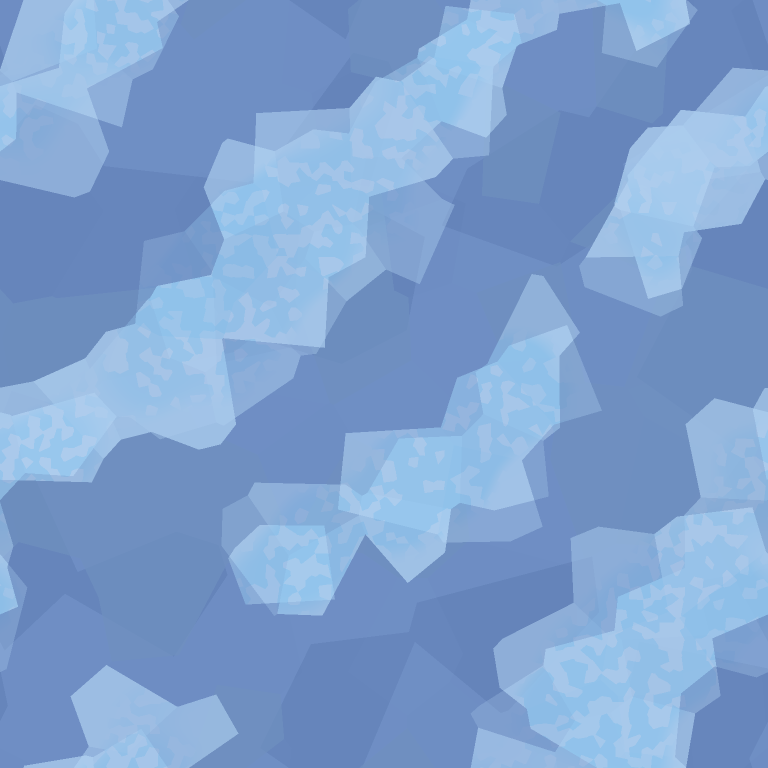
Give the GLSL for this pattern, as a WebGL 1 fragment shader.

```glsl
precision highp float;
// Tileable drifts of pale, speckled ice facets over broad flat shards of deep blue water.

uniform vec2 u_resolution;

// Colours
const vec3 WATER_DEEP = vec3(0.397, 0.518, 0.730);
const vec3 WATER_MID  = vec3(0.440, 0.565, 0.774);
const vec3 WATER_TEAL = vec3(0.432, 0.562, 0.745);
const vec3 ICE_CYAN   = vec3(0.575, 0.775, 0.930);
const vec3 ICE_PALE   = vec3(0.685, 0.805, 0.932);

// Cells across the canvas (whole numbers, so that everything wraps)
const float SHARD_CELLS   = 6.0;
const float HUE_CELLS     = 8.0;
const float FACET_CELLS_A = 9.0;
const float FACET_CELLS_B = 11.0;
const float SPECKLE_CELLS = 72.0;
const float DRIFT_CELLS   = 4.0;
const float RAGGED_CELLS  = 9.0;

// Ice layout
const float BAND_OFFSET   = 0.68;
const float BAND_STRENGTH = 0.35;
const float BAND_UNEVEN   = 0.10;
const float RAGGEDNESS    = 0.40;
const float ICE_LEVEL     = 0.165;
const float SPECKLE       = 0.75;
const float JITTER        = 0.90;

const float TAU = 6.2831853;
const int SAMPLES = 2;

vec3 hash3(vec2 cell, float seed) {
    vec3 q = fract(cell.xyx * vec3(0.1031, 0.1030, 0.0973) + seed * 0.137);
    q += dot(q, q.yxz + 33.33);
    return fract((q.xxy + q.yzz) * q.zyx);
}

// Gradient noise that wraps after the given number of cells
float cornerSlope(vec2 corner, vec2 offset, float cells) {
    float angle = TAU * hash3(mod(corner, cells), cells).z;
    return dot(vec2(cos(angle), sin(angle)), offset);
}

float gradientNoise(vec2 p, float cells) {
    vec2 i = floor(p * cells);
    vec2 f = p * cells - i;
    vec2 w = f * f * f * (f * (f * 6.0 - 15.0) + 10.0);
    vec2 e = vec2(1.0, 0.0);
    float low  = mix(cornerSlope(i, f, cells), cornerSlope(i + e, f - e, cells), w.x);
    float high = mix(cornerSlope(i + e.yx, f - e.yx, cells),
                     cornerSlope(i + 1.0, f - 1.0, cells), w.x);
    return mix(low, high, w.y);
}

// Nearest Voronoi site: position on the canvas (xy) and a random value (z)
vec3 voronoi(vec2 p, float cells, float seed) {
    vec2 base = floor(p * cells);
    vec3 nearest = vec3(0.0);
    float best = 100.0;
    for (int y = -1; y <= 1; y++) {
        for (int x = -1; x <= 1; x++) {
            vec2 cell = base + vec2(float(x), float(y));
            vec3 h = hash3(mod(cell, cells), seed);
            vec2 site = cell + 0.5 + JITTER * (h.xy - 0.5);
            vec2 d = site - p * cells;
            float dist = dot(d, d);
            if (dist < best) {
                best = dist;
                nearest = vec3(site / cells, h.z);
            }
        }
    }
    return nearest;
}

// Two diagonal bands of unequal width, broken up by noise
float iceField(vec2 p) {
    float across = TAU * (p.x - p.y - BAND_OFFSET);
    float bands = BAND_STRENGTH * cos(2.0 * across) + BAND_UNEVEN * cos(across);
    return bands + gradientNoise(p, DRIFT_CELLS)
         + RAGGEDNESS * gradientNoise(p, RAGGED_CELLS);
}

vec3 waterColor(vec2 p) {
    float shard = voronoi(p, SHARD_CELLS, 1.0).z;
    float hue = voronoi(p, HUE_CELLS, 2.0).z;
    vec3 color = mix(WATER_DEEP, WATER_MID, 0.75 * step(0.45, shard) + 0.25 * hue);
    return mix(color, WATER_TEAL, 0.7 * step(0.65, hue));
}

vec3 surfaceColor(vec2 p) {
    // Two overlapping facet layers: both give solid ice, one alone a thin veil
    vec3 a = voronoi(p, FACET_CELLS_A, 3.0);
    vec3 b = voronoi(p, FACET_CELLS_B, 4.0);
    float inA = step(ICE_LEVEL, iceField(a.xy));
    float inB = step(ICE_LEVEL, iceField(b.xy));
    float veil = mix(0.25, 0.85, mix(b.z, a.z, inA));
    float solid = mix(0.82, 1.0, b.z);
    float opacity = mix(max(inA, inB) * veil, solid, inA * inB);

    // Speckles fade out towards the rim of a drift
    float depth = smoothstep(ICE_LEVEL - 0.1, ICE_LEVEL + 0.2, iceField(p));
    float speckle = step(0.62, voronoi(p, SPECKLE_CELLS, 5.0).z) - 0.35;
    float tint = mix(0.85, 0.65 * a.z, depth) + SPECKLE * depth * speckle;
    vec3 ice = mix(ICE_CYAN, ICE_PALE, clamp(tint, 0.0, 1.0));
    return mix(waterColor(p), ice, opacity);
}

void main() {
    // Average a few samples per pixel to smooth the facet edges
    vec3 sum = vec3(0.0);
    for (int y = 0; y < SAMPLES; y++) {
        for (int x = 0; x < SAMPLES; x++) {
            vec2 shift = (vec2(float(x), float(y)) + 0.5) / float(SAMPLES) - 0.5;
            sum += surfaceColor((gl_FragCoord.xy + shift) / u_resolution);
        }
    }
    gl_FragColor = vec4(sum / float(SAMPLES * SAMPLES), 1.0);
}
```
